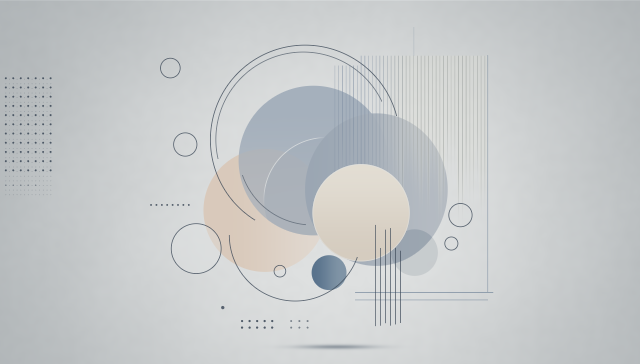
Write a WebGL 2 fragment shader that draws this background.

```glsl
#version 300 es
precision highp float;
// Soft grey backdrop with overlapping pastel discs, fine arcs, rings, hatching
// and dot grids. Each part is a distance function painted over the last one;
// lengths are in canvas heights, with the origin at the lower left.
uniform vec2 u_resolution;
out vec4 fragColor;

vec2 p;
vec3 col;

void paint(vec3 tint, float amount) { col = mix(col, tint, amount); }

float hash(float n) { return fract(sin(n * 91.7) * 437.58); }

float corner(vec2 cell, vec2 f) {
    float angle = 6.2832 * hash(dot(cell, vec2(1.37, 7.13)));
    return dot(vec2(cos(angle), sin(angle)), f);
}

float gradientNoise(vec2 q) {
    vec2 i = floor(q), f = q - i, u = f * f * (3.0 - 2.0 * f), e = vec2(1, 0);
    return mix(mix(corner(i, f), corner(i + e, f - e), u.x),
        mix(corner(i + e.yx, f - e.yx), corner(i + 1.0, f - 1.0), u.x), u.y);
}

// Coverage of a signed distance, smoothed over one pixel
float cover(float d) { return clamp(0.5 - d * u_resolution.y, 0.0, 1.0); }

float disc(vec2 c, float r) { return cover(length(p - c) - r); }

float ring(vec2 c, float r) { return cover(abs(length(p - c) - r) - 0.0011); }

float segment(vec2 a, vec2 b) {
    vec2 v = b - a;
    return cover(length(p - a - v * clamp(dot(p - a, v) / dot(v, v), 0.0, 1.0)) - 0.0009);
}

float dots(vec2 start, vec2 pitch, vec2 count, float r) {
    vec2 id = clamp(round((p - start) / pitch), vec2(0), count - 1.0);
    return disc(start + id * pitch, r);
}

void main() {
    p = gl_FragCoord.xy / u_resolution.y;
    vec3 ink = vec3(0.22, 0.27, 0.33), mist = vec3(0.88, 0.89, 0.89);

    // Backdrop: bright centre, dim edges, faint mottling
    float away = length((p - vec2(0.92, 0.43)) * vec2(0.82, 0.9));
    col = mix(vec3(0.868, 0.876, 0.876), vec3(0.685, 0.705, 0.715), smoothstep(0.15, 0.97, away));
    col += 0.01 * gradientNoise(p * 5.0) + 0.008 * gradientNoise(p * 38.0);
    col += 0.06 * smoothstep(0.997, 1.0, p.y);

    // Floor shadow
    vec2 s = (p - vec2(0.925, 0.047)) / vec2(0.1, 0.006);
    paint(vec3(0.48, 0.52, 0.56), 0.75 * exp(-dot(s, s)));

    // Peach and blue discs
    float peach = disc(vec2(0.728, 0.422), 0.169);
    paint(mix(vec3(0.85, 0.785, 0.725), vec3(0.88, 0.845, 0.81), smoothstep(0.62, 0.9, p.x)), 0.95 * peach);
    float blue = disc(vec2(0.861, 0.559), 0.2055);
    vec3 blueTint = mix(vec3(0.705, 0.735, 0.765), vec3(0.635, 0.68, 0.73), smoothstep(0.36, 0.72, p.y));
    paint(mix(blueTint, vec3(0.7, 0.7, 0.71), 0.5 * peach), 0.95 * blue);

    // Inner veil with a pale rim
    vec2 veil = vec2(0.895, 0.452);
    paint(vec3(0.62, 0.665, 0.715), 0.4 * blue * disc(veil, 0.17));
    paint(mist, 0.8 * ring(veil, 0.17) * smoothstep(0.42, 0.5, p.y) * smoothstep(0.9, 0.86, p.x));

    // Right disc and the small pale one crossing it
    float pale = disc(vec2(1.139, 0.306), 0.064);
    paint(vec3(0.76, 0.78, 0.79), 0.8 * pale);
    float grey = cover(length((p - vec2(1.034, 0.479)) * vec2(1, 0.935)) - 0.196);
    paint(mix(vec3(0.605, 0.65, 0.7), vec3(0.7, 0.725, 0.755), smoothstep(0.84, 1.22, p.x)), 0.95 * grey);
    paint(vec3(0.55, 0.6, 0.65), 0.6 * grey * pale);

    // Hatching: each line ends at its own height
    float id = clamp(round((p.x - 0.92) / 0.0103), 0.0, 40.0);
    float end = 0.36 + 0.14 * hash(id + 3.0), warm = smoothstep(1.0, 1.15, p.x);
    float fade = smoothstep(end, end + 0.2, p.y) * cover(p.y - (id < 7.0 ? 0.82 : 0.847));
    paint(vec3(0.88, 0.88, 0.84), 0.3 * fade * warm * cover(abs(p.x - 1.13) - 0.21));
    float strand = cover(abs(p.x - 0.92 - id * 0.0103) - 0.0009);
    paint(mix(vec3(0.48, 0.54, 0.62), vec3(0.6, 0.62, 0.61), warm), strand * fade * (0.4 + 0.35 * hash(id)));

    // Cream disc with a light rim, then the dark bead
    vec2 cream = vec2(0.992, 0.4155);
    paint(mix(vec3(0.835, 0.8, 0.75), vec3(0.885, 0.865, 0.825), smoothstep(0.29, 0.54, p.y)), disc(cream, 0.1336));
    paint(mist, 0.6 * ring(cream, 0.1325));
    paint(mix(vec3(0.35, 0.45, 0.55), vec3(0.5, 0.58, 0.65), smoothstep(0.86, 0.94, p.x)), disc(vec2(0.904, 0.251), 0.0479));

    // Large open arcs, each cut by a line
    float arcs = ring(vec2(0.838, 0.616), 0.26) * step(0.74 * p.x - 0.124, p.y);
    arcs = max(arcs, 0.8 * ring(vec2(0.833, 0.617), 0.24) * step(0.35 * p.x + 0.354, p.y));
    arcs = max(arcs, 0.7 * ring(vec2(0.858, 0.585), 0.203) * step(p.x, 0.84) * step(p.y, 0.52));
    arcs = max(arcs, ring(vec2(0.811, 0.354), 0.181) * step(p.y, 0.355 - 0.06 * step(0.9, p.x)));
    paint(ink, 0.8 * arcs);

    // Small rings
    vec2 left = vec2(0.539, 0.317);
    paint(mist, 0.35 * disc(left, 0.0685));
    float rings = max(ring(left, 0.0685), ring(vec2(0.468, 0.813), 0.027));
    rings = max(rings, max(ring(vec2(0.509, 0.603), 0.032), ring(vec2(1.265, 0.409), 0.032)));
    rings = max(rings, max(ring(vec2(1.24, 0.331), 0.018), ring(vec2(0.769, 0.255), 0.016)));
    paint(ink, 0.8 * max(rings, disc(vec2(0.612, 0.155), 0.0045)));

    // Frame lines and upright bars
    float frame = segment(vec2(0.977, 0.196), vec2(1.354, 0.196));
    frame = max(frame, 0.7 * segment(vec2(0.977, 0.176), vec2(1.34, 0.176)));
    frame = max(frame, 0.7 * segment(vec2(1.34, 0.196), vec2(1.34, 0.847)));
    frame = max(frame, 0.3 * segment(vec2(1.137, 0.847), vec2(1.137, 0.925)));
    paint(vec3(0.4, 0.48, 0.57), 0.9 * frame);
    float bar = clamp(round((p.x - 1.032) / 0.0137), 0.0, 5.0), x = 1.032 + bar * 0.0137;
    paint(ink, 0.9 * segment(vec2(x, 0.105 + 0.01 * hash(bar)), vec2(x, 0.31 + 0.08 * hash(bar + 5.0))));

    // Dot grids
    float grid = dots(vec2(0.016, 0.532), vec2(0.0205, 0.0253), vec2(7, 11), 0.0026);
    grid = max(grid, 0.6 * dots(vec2(0.016, 0.491), vec2(0.0205), vec2(5, 1), 0.002));
    grid = max(grid, 0.25 * dots(vec2(0.016, 0.465), vec2(0.0103, 0.0127), vec2(13, 26), 0.0012));
    grid = max(grid, dots(vec2(0.415, 0.437), vec2(0.0148), vec2(8, 1), 0.0024));
    grid = max(grid, dots(vec2(0.665, 0.1), vec2(0.0207, 0.018), vec2(5, 2), 0.003));
    grid = max(grid, 0.7 * dots(vec2(0.8, 0.1), vec2(0.0225, 0.018), vec2(3, 2), 0.0026));
    fragColor = vec4(mix(col, ink, 0.85 * grid), 1);
}
```
